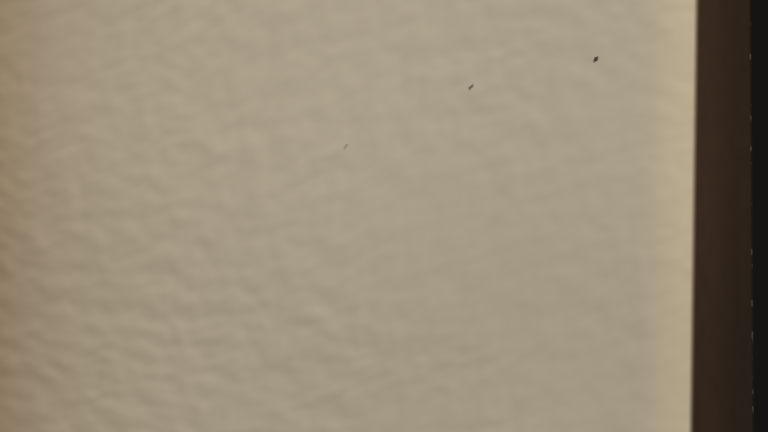
Reproduce this texture procedurally as a Shadertoy shader.

```glsl
// A softly lit, finely dimpled beige wall beside a dark brown frame with a black outer strip.

#define WALL        vec3(0.655, 0.613, 0.532)
#define WALL_WARM   vec3(0.565, 0.490, 0.395)
#define RIM_GLOW    vec3(0.060, 0.045, 0.018)
#define FRAME_LIGHT vec3(0.220, 0.163, 0.122)
#define FRAME_DARK  vec3(0.158, 0.124, 0.095)
#define OUTER       vec3(0.088, 0.080, 0.072)
#define RELIEF      0.034
#define DIMPLES     23.0
#define EDGE_BLUR   0.009
#define SPECKS      3

// Integer hash giving two values from 0 to 1
vec2 hash2(vec2 cell) {
    uvec2 q = uvec2(ivec2(cell)) * uvec2(1597334677u, 3812015801u);
    uint n = (q.x ^ q.y) * 1597334677u;
    n = (n ^ (n >> 15)) * 2246822519u;
    n ^= n >> 13;
    return vec2(n & 65535u, n >> 16) / 65535.0;
}

float gradientDot(vec2 cell, vec2 offset) {
    float angle = 6.2832 * hash2(cell).x;
    return dot(vec2(cos(angle), sin(angle)), offset);
}

float gradientNoise(vec2 p) {
    vec2 i = floor(p), f = p - i;
    vec2 u = f * f * f * (f * (f * 6.0 - 15.0) + 10.0);
    vec2 e = vec2(1.0, 0.0);
    return mix(mix(gradientDot(i, f), gradientDot(i + e.xy, f - e.xy), u.x),
               mix(gradientDot(i + e.yx, f - e.yx), gradientDot(i + e.xx, f - e.xx), u.x), u.y);
}

// Plaster height: warped, sideways stretched dimples in three sizes
float plasterHeight(vec2 p) {
    p += 0.020 * vec2(gradientNoise(p * 7.0), gradientNoise(p * 7.0 + 31.0));
    float slant = 0.30 * sin(p.x * 2.3 + p.y * 1.7);
    vec2 q = vec2(p.x * 0.68, p.y + slant * 0.35) * DIMPLES;
    return gradientNoise(q) + 0.5 * gradientNoise(q * 1.9 + 17.0)
         + 0.5 * gradientNoise(q * 0.5 + 53.0);
}

// Small slanted dirt mark, 1 at its centre
float speck(vec2 p, vec2 centre, float size) {
    vec2 d = p - centre;
    d += 0.003 * vec2(gradientNoise(p * 130.0), gradientNoise(p * 130.0 + 9.0));
    d = vec2(d.x + d.y, d.y - d.x) * 0.7071;
    return 1.0 - smoothstep(0.4, 1.3, length(d * vec2(0.75, 1.4)) / size);
}

vec3 wallColor(vec2 p, float toFrame) {
    // Broad light: warm shade at the left, glow along the frame
    vec3 color = mix(WALL, WALL_WARM, exp(-p.x * 5.5));
    color *= 0.972 + 0.05 * smoothstep(0.0, 0.9, p.y);
    color *= 1.0 + 0.02 * gradientNoise(p * 2.0 + 5.0);
    color += RIM_GLOW * smoothstep(0.14, 0.015, toFrame);

    // Relief lit from the upper right, fading toward the frame
    vec2 lightStep = vec2(0.006, 0.010);
    float slope = plasterHeight(p - lightStep) - plasterHeight(p + lightStep);
    float patches = 0.85 + 0.6 * gradientNoise(p * 3.0 + 71.0);
    float strength = RELIEF * patches * mix(1.0, 0.5, smoothstep(0.2, 1.6, p.x));
    color += strength * slope * vec3(1.0, 0.98, 0.92);

    // A few dirt marks
    for (int i = 0; i < SPECKS; i++) {
        vec2 r = hash2(vec2(float(i) + 3.0, 11.0));
        vec2 centre = vec2(0.78 + 0.29 * float(i) + 0.05 * r.x, 0.66 + 0.10 * float(i) + 0.05 * r.y);
        float depth = 0.15 + 0.22 * float(i);
        color *= 1.0 - depth * speck(p, centre, 0.0065);
    }
    return color;
}

vec3 frameColor(vec2 p, float toOuter) {
    // Brown face darkening toward its outer side and the bottom
    float shade = smoothstep(0.105, 0.025, toOuter) * 0.65 + 0.45 * smoothstep(0.65, 0.05, p.y);
    vec3 color = mix(FRAME_LIGHT, FRAME_DARK, clamp(shade, 0.0, 1.0));
    color *= 1.0 + 0.06 * gradientNoise(p * vec2(45.0, 20.0));

    // Black strip and the broken scuffs along its seam
    color = mix(OUTER, color, smoothstep(-0.005, 0.005, toOuter));
    float scuff = smoothstep(0.12, 0.40, gradientNoise(vec2(p.x * 30.0, p.y * 42.0)));
    color += 0.13 * scuff * smoothstep(0.004, 0.0, abs(toOuter));
    return color;
}

void mainImage(out vec4 fragColor, in vec2 fragCoord) {
    vec2 p = fragCoord / iResolution.y;
    p.x *= (16.0 / 9.0) * iResolution.y / iResolution.x;

    // Signed distances to the two slightly leaning edges
    float toFrame = 1.600 + 0.013 * p.y - p.x;
    float toOuter = 1.743 - 0.007 * p.y - p.x;

    float onWall = smoothstep(-EDGE_BLUR, EDGE_BLUR, toFrame);
    vec3 color = mix(frameColor(p, toOuter), wallColor(p, toFrame), onWall);
    fragColor = vec4(color, 1.0);
}
```
